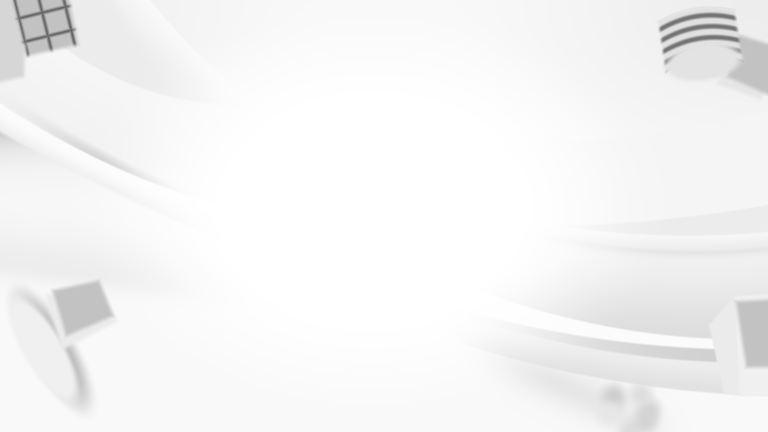
Give the GLSL for this background, as a WebGL 2 fragment shader.

```glsl
#version 300 es
precision highp float;
uniform vec2 u_resolution;
out vec4 outColor;

const vec2 CANVAS = vec2(16.0, 9.0);
const vec2 GLOW_CENTER = vec2(7.75, 4.6);
const vec2 GLOW_RADIUS = vec2(3.2, 2.3);
const float EDGE = 0.03;
const float SOFT = 0.07;
const float FACE = 0.76;
const float LIGHT = 0.92;
const float INK = 0.32;

float paint(float base, float tone, float d, float blur) {
    return mix(base, tone, smoothstep(blur, -blur, d));
}

float bell(float d, float width) { return exp(-d * d / (width * width)); }

float hash(float n) { return fract(sin(n * 12.9898) * 43758.5); }

vec2 turn(vec2 v, float a) { return mat2(cos(a), -sin(a), sin(a), cos(a)) * v; }

// Signed distance above a parabola through three points
float arc(vec2 p, vec3 x, vec3 y) {
    float s = (y.y - y.x) / (x.y - x.x);
    float k = ((y.z - y.y) / (x.z - x.y) - s) / (x.z - x.x);
    float height = y.x + (p.x - x.x) * (s + k * (p.x - x.y));
    float slope = s + k * (2.0 * p.x - x.x - x.y);
    return (p.y - height) / sqrt(1.0 + slope * slope);
}

float ellipse(vec2 p, vec2 r) { return (length(p / r) - 1.0) * min(r.x, r.y); }

// Convex quad with clockwise corners
float quad(vec2 p, vec4 x, vec4 y) {
    float d = -100.0;
    for (int i = 0; i < 4; i++) {
        int j = (i + 1) % 4;
        vec2 a = vec2(x[i], y[i]), e = normalize(vec2(x[j], y[j]) - a), v = p - a;
        d = max(d, e.x * v.y - e.y * v.x);
    }
    return d;
}

float leftRibbons(vec2 p, float base) {
    float outer = arc(p, vec3(3.12, 4.17, 5.46), vec3(9.0, 7.85, 6.8));
    float inner = arc(p, vec3(2.33, 3.12, 4.69), vec3(9.0, 7.75, 6.19));
    float sheet = arc(p, vec3(1.25, 2.3, 3.96), vec3(8.06, 7.44, 6.9));
    vec3 x = vec3(0.0, 2.08, 4.5);
    float slit = arc(p, x, vec3(7.23, 5.92, 4.89));
    float tube = arc(p, x, vec3(6.85, 5.67, 4.76));
    float under = arc(p, x, vec3(6.25, 5.15, 4.02));
    float c = paint(base, 0.975 - 0.04 * smoothstep(0.0, -0.8, outer), outer, EDGE);
    c = paint(c, 0.925, inner, 0.15);
    c = paint(c, 0.965 - 0.015 * smoothstep(0.0, -1.5, sheet), sheet, EDGE);
    c = paint(c, 0.95 - 0.13 * bell(p.x - 2.4, 1.4) * smoothstep(0.05, -0.2, slit), slit, EDGE);
    c = paint(c, 0.985 - 0.06 * smoothstep(-0.1, -0.6, tube), tube, EDGE);
    return paint(c, base - 0.17 * exp(3.0 * min(under, 0.0) - 1.6 * p.x), under, 0.05);
}

float rightRibbons(vec2 p, float base) {
    vec3 x = vec3(11.7, 13.75, 16.0);
    float lip = arc(p, x, vec3(4.29, 4.1, 4.17));
    float panel = arc(p, x, vec3(4.04, 3.79, 3.85));
    float c = paint(base, 0.962, arc(p, x, vec3(6.07, 6.23, 6.67)), EDGE);
    c = paint(c, 0.925, arc(p, x, vec3(4.29, 4.42, 4.73)), EDGE);
    c = paint(c, 0.965 - 0.035 * smoothstep(0.0, -0.3, lip), lip, EDGE);
    c = paint(c, 0.945 - 0.08 * smoothstep(0.0, -2.0, panel) - 0.05 * bell(panel, 0.12), panel, 0.05);
    x = vec3(9.9, 12.5, 14.9);
    float band = arc(p, x, vec3(2.34, 1.71, 1.46));
    c = paint(c, 0.985, arc(p, x, vec3(2.97, 2.23, 1.94)), EDGE);
    c = paint(c, 0.91 - 0.09 * smoothstep(10.0, 15.0, p.x), arc(p, x, vec3(2.47, 1.94, 1.73)), EDGE);
    c = paint(c, 0.93 - 0.045 * smoothstep(0.0, -0.6, band), band, EDGE);
    return paint(c, base, arc(p, x, vec3(1.75, 1.12, 0.81)), EDGE);
}

float blocks(vec2 p, float c) {
    // Gridded cube and its small neighbour
    vec2 q = turn(p - vec2(1.0, 8.25), 0.24);
    vec2 lines = abs(fract(q * 2.0 + 0.5) - 0.5) * 0.5;
    float grid = paint(FACE, INK, min(lines.x, lines.y) - 0.025, 0.045);
    c = paint(c, 0.84, quad(p, vec4(-0.2, 0.4, 0.6, -0.2), vec4(9.2, 9.2, 7.9, 8.0)), SOFT);
    c = paint(c, grid, quad(p, vec4(0.2, 1.4, 1.63, 0.55), vec4(9.2, 9.2, 8.07, 7.83)), SOFT);
    c = paint(c, 0.84, quad(p, vec4(-0.2, 0.52, 0.5, -0.2), vec4(8.1, 8.05, 7.4, 7.25)), SOFT);
    // Striped cylinder beside a box
    c = paint(c, 0.9, quad(p, vec4(15.1, 16.3, 15.85, 14.95), vec4(7.6, 7.8, 6.93, 7.25)), SOFT);
    c = paint(c, FACE, quad(p, vec4(15.3, 16.3, 16.3, 15.15), vec4(8.3, 8.0, 6.9, 7.4)), SOFT);
    q = turn(p - vec2(14.58, 8.2), 0.15);
    float bend = q.y + 0.25 * q.x * q.x;
    float stripe = smoothstep(0.25, 0.9, abs(fract(bend * 4.3) - 0.5) * 2.0);
    c = paint(c, mix(0.88, 0.45, stripe), max(abs(q.x) - 0.8, abs(bend - 0.1) - 0.52), 0.05);
    c = paint(c, 0.89, ellipse(q + vec2(0.0, 0.5), vec2(0.78, 0.38)), SOFT);
    // Tilted disc and cube
    q = turn(p - vec2(0.9, 1.72), -1.04);
    c = paint(c, 0.74, ellipse(q - vec2(0.1, 0.15), vec2(1.28, 0.42)), 0.15);
    c = paint(c, 0.94, ellipse(q, vec2(1.25, 0.4)), SOFT);
    c = paint(c, LIGHT, quad(p, vec4(0.95, 2.04, 2.44, 1.29), vec4(2.85, 3.19, 2.31, 1.71)), SOFT);
    c = paint(c, FACE, quad(p, vec4(1.1, 2.06, 2.36, 1.38), vec4(2.95, 3.15, 2.42, 2.0)), SOFT);
    // Large cube at the right edge
    c = paint(c, LIGHT, quad(p, vec4(14.77, 15.31, 15.5, 15.08), vec4(2.23, 2.85, 0.75, 0.8)), EDGE);
    c = paint(c, 0.94, quad(p, vec4(15.31, 16.5, 16.5, 15.4), vec4(2.83, 2.9, 0.75, 0.75)), EDGE);
    c = paint(c, FACE, quad(p, vec4(15.33, 16.5, 16.5, 15.55), vec4(2.72, 2.78, 1.35, 1.35)), SOFT);
    // Blurred cluster
    for (float i = 0.0; i < 6.0; i++) {
        vec2 center = vec2(13.1, 0.45) + 0.42 * vec2(cos(i * 2.4), sin(i * 2.4));
        c = paint(c, 0.8 + 0.14 * hash(i + 1.0), length(p - center) - 0.22, 0.18);
    }
    return c;
}

void main() {
    vec2 p = gl_FragCoord.xy / u_resolution * CANVAS;
    // Room tone and soft floor shadows
    float base = 0.975 - 0.045 * smoothstep(4.5, 9.0, p.y) * smoothstep(1.0, 8.0, abs(p.x - 8.0));
    float crease = p.y - 3.5 + 0.12 * p.x, shadow = p.y - 1.75 + 0.43 * (p.x - 9.9);
    base -= 0.045 * bell(crease, crease > 0.0 ? 0.8 : 0.3) * smoothstep(7.0, 3.0, p.x);
    base -= 0.07 * bell(shadow, 0.45) * smoothstep(9.3, 11.5, p.x) * smoothstep(14.5, 12.5, p.x);
    float c = mix(base, leftRibbons(p, base), smoothstep(6.2, 4.8, p.x));
    c = mix(c, rightRibbons(p, base), smoothstep(9.0, 10.8, p.x));
    // Central glow
    c = mix(c, 1.0, smoothstep(2.0, 0.9, length((p - GLOW_CENTER) / GLOW_RADIUS)));
    outColor = vec4(vec3(blocks(p, c)), 1.0);
}
```
